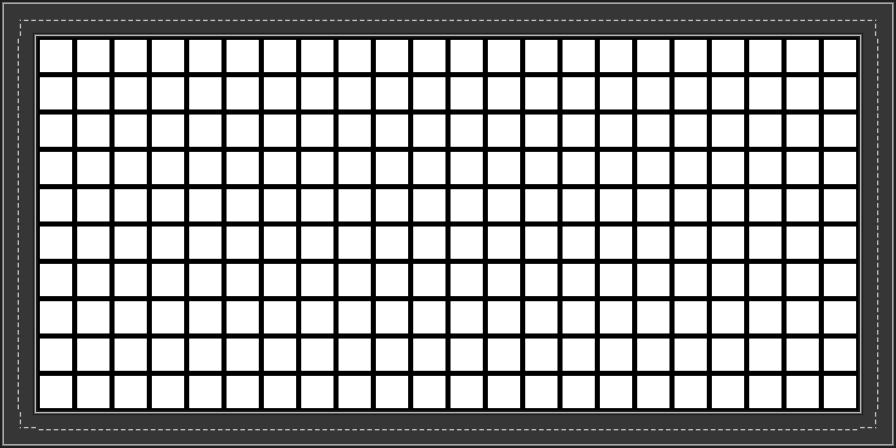
A WebGL 2 fragment shader for this pattern:

```glsl
#version 300 es
precision highp float;
// A white 22 by 10 tile grid with black joints inside a dark, stitched frame.

uniform vec2 u_resolution;
out vec4 fragColor;

const vec2 CELLS = vec2(24.0, 12.0); // canvas size in cells, frame included
const float FRAME = 1.0;             // frame width in cells
const float JOINT = 0.068;           // half width of a grid joint
const float HAIRLINE = 0.018;        // half width of the frame lines
const float DASHES = 5.0;            // stitches per cell

const vec3 TILE = vec3(1.0);
const vec3 INK = vec3(0.0);
const vec3 LEATHER = vec3(0.21);
const vec3 SHADOW = vec3(0.12);
const vec3 TRIM = vec3(0.74);

// Smooth coverage of the region where the signed distance is negative.
float cover(float dist, float pixel) {
    return clamp(0.5 - dist / pixel, 0.0, 1.0);
}

float band(float x, float center, float halfWidth, float pixel) {
    return cover(abs(x - center) - halfWidth, pixel);
}

// White tiles, each bounded by half a joint on every side.
vec3 tileGrid(vec2 p, vec2 pixel) {
    vec2 d = abs(fract(p) - 0.5) - (0.5 - JOINT);
    return mix(INK, TILE, cover(d.x, pixel.x) * cover(d.y, pixel.y));
}

// Stitching steps inward at the corners and along the top side.
float stitches(vec2 p, vec2 edge, float pixel) {
    bool upright = edge.x < edge.y;
    bool corner = max(edge.x, edge.y) < FRAME;
    bool top = !upright && p.y > 0.5 * CELLS.y;
    float inset = corner || top ? 0.547 : 0.49;
    float along = upright ? p.y : p.x;
    float dash = abs(fract(along * DASHES) - 0.5) - 0.31;
    return band(min(edge.x, edge.y), inset, HAIRLINE, pixel)
         * cover(dash / DASHES, pixel);
}

// Leather border with an outer trim, stitches and an inner trim.
vec3 frame(vec2 p, vec2 edge, float pixel) {
    float depth = min(edge.x, edge.y);
    vec3 color = mix(LEATHER, SHADOW, cover(depth - 0.065, pixel));
    color = mix(color, SHADOW, band(depth, 0.94, 0.06, pixel));
    color = mix(color, TRIM, band(depth, 0.085, HAIRLINE, pixel));
    color = mix(color, TRIM, stitches(p, edge, pixel));
    return mix(color, TRIM, band(depth, 0.945, HAIRLINE, pixel));
}

void main() {
    vec2 p = gl_FragCoord.xy / u_resolution * CELLS;
    vec2 pixel = CELLS / u_resolution;
    vec2 edge = min(p, CELLS - p);
    float pixelSize = max(pixel.x, pixel.y);

    float inside = cover(FRAME - min(edge.x, edge.y), pixelSize);
    vec3 color = mix(frame(p, edge, pixelSize), tileGrid(p, pixel), inside);
    fragColor = vec4(color, 1.0);
}
```
